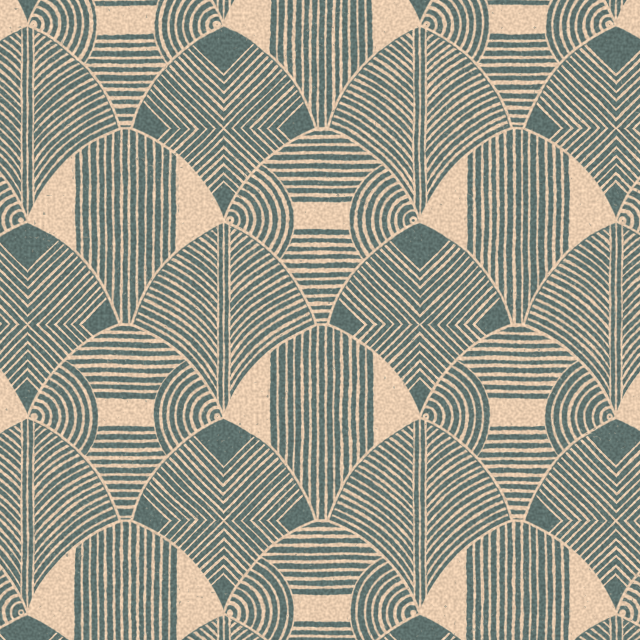
This pattern is drawn by a three.js fragment shader. Its source:

```glsl
// Block-printed fish scales in teal ink on cream paper. Rows of pointed scales
// overlap downwards; four carved motifs (leaf, chevrons, bars, rings) alternate
// by row and column. Gradient noise roughens the cuts and wears the ink.
varying vec2 vUv;

const vec3 CREAM = vec3(0.915, 0.800, 0.685);
const vec3 TEAL = vec3(0.368, 0.440, 0.425);
const float CELL = 0.3065;                    // scale spacing on the canvas
const vec2 FIRST_APEX = vec2(0.043, 0.961);   // canvas position of one leaf tip
// Lengths below are in cells
const float HALF_ROW = 0.527;                 // drop from a main row to its offset row
const float ARC_RADIUS = 0.807;
const vec2 MAIN_ARC = vec2(-0.306, 0.748);    // arc centres, relative to the apex
const vec2 OFFSET_ARC = vec2(-0.255, 0.756);
const float RIM = 0.0135;
const float MARGIN = 0.012;                   // uncut ink beside the rim
const float SOFT = 0.005;
const float VEIN_PITCH = 0.034;
const float VEIN_LIFT = 0.3;                  // how far veins steepen at the stem
const float STEM = 0.030;
const float CHEVRON_PITCH = 0.0455;
const float BAR_PITCH = 0.0408;
const float BLOCK_HALF = 0.265;
const float RUNG_PITCH = 0.0425;
const float RING_PITCH = 0.040;
const float RING_RADIUS = 0.33;
const vec2 RING_CENTRE = vec2(0.467, 0.470);
const float WOBBLE = 0.006;
const float GRAIN = 0.16;

float hash(vec2 p) {
  return fract(sin(dot(p, vec2(127.1, 311.7))) * 43758.5453);
}

vec2 gradient(vec2 cell) {
  float angle = 6.2832 * hash(cell);
  return vec2(cos(angle), sin(angle));
}

float noise(vec2 p) {
  vec2 i = floor(p), f = p - i;
  vec2 w = f * f * f * (f * (f * 6.0 - 15.0) + 10.0);
  vec2 e = vec2(1.0, 0.0);
  float low = mix(dot(gradient(i), f), dot(gradient(i + e.xy), f - e.xy), w.x);
  float high = mix(dot(gradient(i + e.yx), f - e.yx),
                   dot(gradient(i + e.xx), f - e.xx), w.x);
  return 1.4 * mix(low, high, w.y);
}

// 1 where d is below zero, with a soft edge
float inside(float d) { return 1.0 - smoothstep(-SOFT, SOFT, d); }

// Evenly spaced cuts, each with its own width and slight offset
float cuts(float x, float pitch, float width, float seed) {
  float k = floor(x / pitch + 0.5);
  float vary = 0.75 + 0.5 * hash(vec2(k, seed));
  float shift = 0.16 * pitch * (hash(vec2(seed, k + 3.0)) - 0.5);
  return inside(abs(x - k * pitch - shift) - 0.5 * width * vary);
}

// Motifs return ink coverage; q is |across|, down from the apex
float leaf(vec2 q, float rim, float rough, float seed) {
  vec2 centre = vec2(0.5 - OFFSET_ARC.x, HALF_ROW + OFFSET_ARC.y);
  vec2 d = centre - q;
  float concentric = length(d) - ARC_RADIUS;
  float lift = d.y - sqrt(max(ARC_RADIUS * ARC_RADIUS - d.x * d.x, 0.0));
  float t = mix(concentric, 0.75 * lift, VEIN_LIFT);
  float vein = cuts(t, VEIN_PITCH, 0.0125 + rough, seed);
  vein *= inside(STEM - q.x) * inside(rim + MARGIN);
  float stem = inside(min(q.x, abs(q.x - STEM)) - 0.005 - 0.5 * rough);
  return 1.0 - max(vein, stem);
}

float chevrons(vec2 q, float rim, float rough, float seed) {
  float t = q.x - abs(q.y - HALF_ROW);
  float cut = cuts(t, CHEVRON_PITCH, 0.015 + rough, seed);
  return 1.0 - cut * inside(abs(t) - 6.3 * CHEVRON_PITCH) * inside(rim + MARGIN);
}

float bars(vec2 local, float rough, float seed) {
  float cut = cuts(local.x + 0.5 * BAR_PITCH, BAR_PITCH, 0.0135 + rough, seed);
  return (1.0 - cut) * inside(abs(local.x) - BLOCK_HALF + rough);
}

float rings(vec2 q, float rough, float seed) {
  float depth = RING_RADIUS - length(q - RING_CENTRE);
  float ring = 1.0 - cuts(depth, RING_PITCH, 0.0155 + rough, seed);
  float rung = 1.0 - cuts(q.y, RUNG_PITCH, 0.0175 + rough, seed + 7.0);
  rung *= 1.0 - inside(abs(q.y - 10.5 * RUNG_PITCH) - 1.5 * RUNG_PITCH);
  return mix(rung, ring, inside(-depth));
}

void main() {
  vec2 p = vec2(vUv.x - FIRST_APEX.x, FIRST_APEX.y - vUv.y) / CELL;
  vec2 hand = p + WOBBLE * vec2(noise(p * 4.0), noise(p * 4.0 + 31.0));
  float rough = 0.005 * noise(p * 11.0) + 0.005 * noise(p * 48.0);

  // Lay the rows from top to bottom, each over the last
  float ink = 0.0;
  for (int k = 0; k < 5; k++) {
    float shifted = mod(float(k), 2.0);
    float row = floor(p.y) - 1.0 + floor(float(k) * 0.5);
    float column = floor(hand.x + 0.5 - 0.5 * shifted);
    vec2 local = hand - vec2(column + 0.5 * shifted, row + HALF_ROW * shifted);
    vec2 q = vec2(abs(local.x), local.y);
    vec2 arc = mix(MAIN_ARC, OFFSET_ARC, shifted);
    float rim = max(length(q - arc) - ARC_RADIUS, -q.y);
    float odd = mod(column + row, 2.0);
    float seed = hash(vec2(column, row + 0.5 * shifted)) * 50.0;

    float motif;
    if (shifted < 0.5) {
      motif = odd < 0.5 ? leaf(q, rim, rough, seed) : chevrons(q, rim, rough, seed);
    } else {
      motif = odd < 0.5 ? bars(local, rough, seed) : rings(q, rough, seed);
    }
    motif *= inside(rim + 0.5 * RIM + 0.4 * rough);
    ink = mix(ink, motif, inside(rim - 0.5 * RIM));
  }

  // Worn ink, stray specks and paper grain
  float patchy = noise(p * 5.0 + 70.0);
  ink *= 1.0 - 0.25 * smoothstep(0.5, 0.9, noise(p * 55.0) + 0.35 * patchy);
  ink = max(ink, 0.4 * smoothstep(0.6, 0.85, noise(p * 42.0 + 9.0) + 0.2 * patchy));
  float paper = noise(vUv * 230.0) + 0.4 * noise(vUv * 130.0 + 5.0);
  vec3 color = mix(CREAM, TEAL, ink) * (1.0 + GRAIN * paper * mix(0.7, 1.0, ink) + 0.01 * patchy);
  gl_FragColor = vec4(color, 1.0);
}
```
